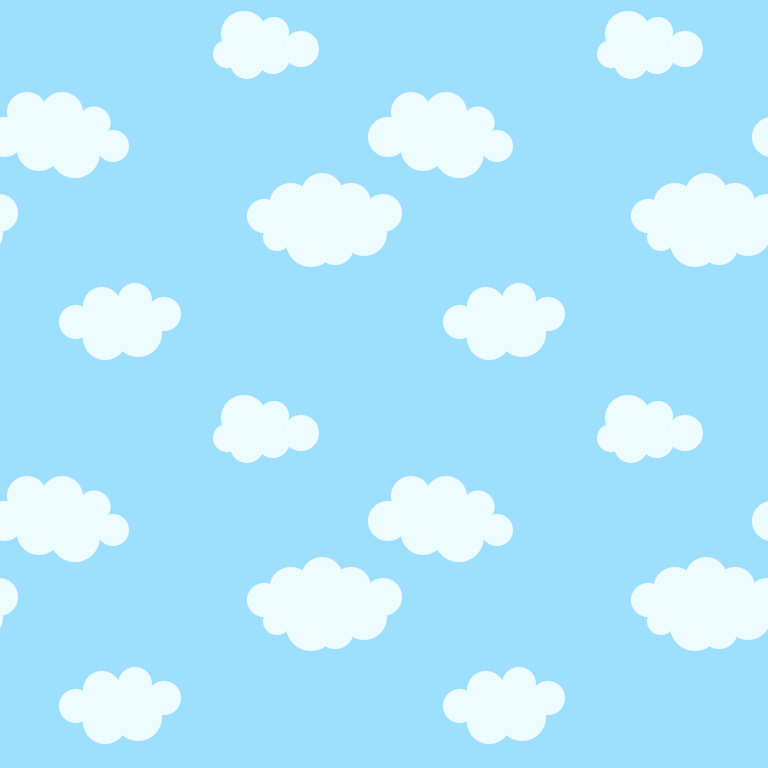
This pattern is drawn by a WebGL 1 fragment shader. Its source:

```glsl
precision highp float;

uniform vec2 u_resolution;

// One tile spans 384 units; offsets wrap around its edges
vec2 wrapFrom(vec2 p, vec2 center) {
  return mod(p - center + 192.0, 384.0) - 192.0;
}

float puff(vec2 p, float x, float y, float radius) {
  return length(p - vec2(x, y)) - radius;
}

// Each cloud is a union of round puffs around its center
float smallCloud(vec2 p) {
  float d = puff(p, 0.0, 0.0, 18.0);
  d = min(d, puff(p, -35.0, -6.0, 14.0));
  d = min(d, puff(p, -18.0, 14.0, 23.0));
  d = min(d, puff(p, 12.0, 16.0, 15.0));
  d = min(d, puff(p, 39.0, -1.0, 18.0));
  d = min(d, puff(p, -15.0, -14.0, 17.0));
  return min(d, puff(p, 11.0, -9.0, 17.0));
}

float slantedCloud(vec2 p) {
  float d = puff(p, 0.0, 0.0, 28.0);
  d = min(d, puff(p, -52.0, -2.0, 20.0));
  d = min(d, puff(p, -29.0, 23.0, 20.0));
  d = min(d, puff(p, 6.0, 22.0, 21.0));
  d = min(d, puff(p, 38.0, 12.0, 16.5));
  d = min(d, puff(p, 57.0, -11.0, 16.0));
  d = min(d, puff(p, 19.0, -18.0, 25.0));
  d = min(d, puff(p, -17.0, -14.0, 22.0));
  d = min(d, puff(p, -32.0, 3.0, 18.0));
  return min(d, puff(p, 35.0, -3.0, 16.0));
}

float wideCloud(vec2 p) {
  float d = puff(p, 0.0, 0.0, 33.0);
  d = min(d, puff(p, -61.0, 4.0, 17.0));
  d = min(d, puff(p, -34.0, 15.0, 22.0));
  d = min(d, puff(p, -3.0, 26.0, 21.0));
  d = min(d, puff(p, 26.0, 17.0, 20.0));
  d = min(d, puff(p, 58.0, 7.0, 19.0));
  d = min(d, puff(p, -48.0, -17.0, 14.0));
  d = min(d, puff(p, -14.0, -22.0, 25.0));
  d = min(d, puff(p, 10.0, -26.0, 19.0));
  d = min(d, puff(p, 39.0, -13.0, 23.0));
  return min(d, puff(p, -35.0, -2.0, 20.0));
}

float compactCloud(vec2 p) {
  float d = puff(p, 0.0, 0.0, 22.0);
  d = min(d, puff(p, -46.0, -4.0, 17.0));
  d = min(d, puff(p, -20.0, 12.0, 19.0));
  d = min(d, puff(p, 13.0, 18.0, 17.0));
  d = min(d, puff(p, 42.0, 4.0, 17.0));
  d = min(d, puff(p, -17.0, -20.0, 22.0));
  d = min(d, puff(p, 16.0, -15.0, 24.0));
  return min(d, puff(p, 25.0, 4.0, 14.0));
}

void main() {
  // Two tiles across and two down
  vec2 p = fract(gl_FragCoord.xy / u_resolution * 2.0) * 384.0;

  float d = smallCloud(wrapFrom(p, vec2(262.0, 336.0)));
  d = min(d, slantedCloud(wrapFrom(p, vec2(56.0, 249.0))));
  d = min(d, wideCloud(wrapFrom(p, vec2(325.0, 164.0))));
  d = min(d, compactCloud(wrapFrom(p, vec2(122.0, 66.0))));

  // Soften the outline over about one and a half pixels
  float edge = 0.75 * 768.0 / min(u_resolution.x, u_resolution.y);
  float cover = 1.0 - smoothstep(-edge, edge, d);

  vec3 sky = vec3(0.62, 0.87, 1.0);
  vec3 cloud = vec3(0.93, 0.99, 1.0);
  gl_FragColor = vec4(mix(sky, cloud, cover), 1.0);
}
```
